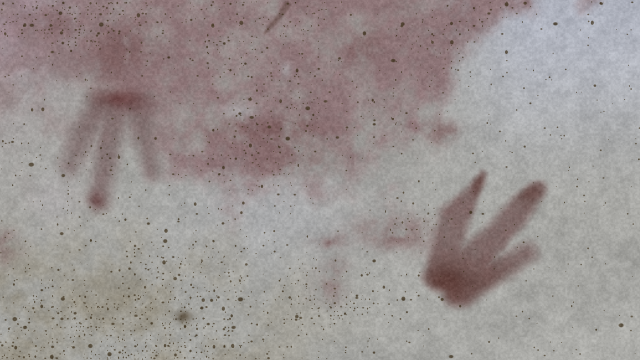
This texture is drawn by a WebGL 2 fragment shader. Its source:

```glsl
#version 300 es
precision highp float;
// Two three-toed tracks pressed into dirty, red-stained snow.

uniform vec2 u_resolution;
out vec4 fragColor;

float hash(vec2 p) {
  vec3 q = fract(vec3(p.xyx) * 0.1031);
  q += dot(q, q.yzx + 33.33);
  return fract((q.x + q.y) * q.z);
}

float noise(vec2 p) {
  vec2 i = floor(p), f = fract(p);
  f = f * f * (3.0 - 2.0 * f);
  return mix(mix(hash(i), hash(i + vec2(1, 0)), f.x),
             mix(hash(i + vec2(0, 1)), hash(i + vec2(1, 1)), f.x), f.y);
}

float fbm(vec2 p) {
  float sum = 0.0, amp = 0.5;
  for (int i = 0; i < 5; i++) {
    sum += amp * noise(p);
    p = mat2(1.6, 1.2, -1.2, 1.6) * p + 7.3;
    amp *= 0.5;
  }
  return sum / 0.97;
}

// Soft elliptical patch
float blob(vec2 p, vec2 center, vec2 size) {
  vec2 d = (p - center) / size;
  return exp(-dot(d, d));
}

// Soft tapered stroke from a (radius ra) to b (radius rb)
float toe(vec2 p, vec2 a, vec2 b, float ra, float rb, float soft) {
  vec2 ab = b - a;
  float t = clamp(dot(p - a, ab) / dot(ab, ab), 0.0, 1.0);
  float d = length(p - a - ab * t) - mix(ra, rb, t);
  return 1.0 - smoothstep(-soft, soft, d);
}

// Scattered grit, one random grain per cell
float grit(vec2 p, float cells, float density, float seed) {
  vec2 g = p * cells, id = floor(g) + seed;
  vec2 pos = 0.3 + 0.4 * vec2(hash(id + 3.1), hash(id + 8.7));
  vec2 d = fract(g) - pos;
  d.x *= mix(0.7, 1.4, hash(id + 5.9));
  float size = mix(0.07, 0.22, pow(hash(id + 1.7), 2.0));
  float edge = max(0.08, 0.7 * cells / u_resolution.y);
  return step(hash(id), density) * (1.0 - smoothstep(size - edge, size + edge, length(d)));
}

void main() {
  vec2 p = gl_FragCoord.xy / u_resolution.y;
  float broad = fbm(p * 4.0 + 2.0), mottle = fbm(p * 11.0 + 20.0), fine = fbm(p * 34.0 + 50.0);
  vec2 warp = vec2(mottle, fbm(p * 11.0 + 70.0)) - 0.5;
  vec2 q = p + warp * 0.09;
  vec2 w = p + warp * 0.03;

  // Snow: cool at the upper right, greenish toward the bottom
  float cool = smoothstep(0.4, 1.0, p.y) * smoothstep(1.1, 1.5, p.x);
  vec3 color = mix(vec3(0.655, 0.655, 0.64), vec3(0.69, 0.705, 0.75), cool);
  color = mix(color, vec3(0.67, 0.675, 0.69), 0.7 * blob(q, vec2(0.74, 0.4), vec2(0.3, 0.14)));
  color *= 1.0 + 0.1 * (broad - 0.5) + 0.12 * (mottle - 0.5);

  // Olive dirt at the lower left
  float dirt = smoothstep(0.5, 0.1, p.y) * smoothstep(1.15, 0.35, p.x);
  color = mix(color, vec3(0.54, 0.51, 0.44), dirt * smoothstep(0.3, 0.75, mottle) * 0.75);

  // Wide red stain with a ragged lower border
  float border = mix(0.73, 0.5, smoothstep(0.2, 0.55, p.x)) + 0.55 * smoothstep(1.08, 1.42, p.x);
  float stain = smoothstep(-0.09, 0.13, p.y - border + (broad - 0.5) * 0.25 + (mottle - 0.5) * 0.3);
  float depth = 0.45 + 1.5 * (mottle - 0.4) + 0.8 * (fine - 0.5);
  color = mix(color, vec3(0.54, 0.44, 0.45), stain * clamp(depth + 0.15, 0.2, 0.95));
  color = mix(color, vec3(0.63, 0.54, 0.59), 0.6 * blob(q, vec2(0.0, 1.0), vec2(0.22, 0.3)));
  float haze = smoothstep(0.35, 0.65, p.y) * smoothstep(0.5, 0.1, p.x);
  color = mix(color, vec3(0.57, 0.51, 0.51), haze * smoothstep(0.4, 0.7, mottle) * 0.6);

  // Darker clots within and below the stain
  float clots = blob(q, vec2(0.33, 0.85), vec2(0.09, 0.08))
    + 0.7 * blob(q, vec2(0.14, 0.93), vec2(0.1, 0.06))
    + blob(q, vec2(0.74, 0.63), vec2(0.18, 0.04))
    + 0.7 * blob(q, vec2(0.82, 0.55), vec2(0.16, 0.04))
    + 0.8 * blob(q, vec2(1.01, 0.86), vec2(0.06, 0.06))
    + 0.9 * blob(q, vec2(1.215, 0.625), vec2(0.035, 0.035))
    + 0.9 * blob(q, vec2(1.11, 0.36), vec2(0.11, 0.055))
    + 0.9 * blob(q, vec2(0.91, 0.325), vec2(0.045, 0.025))
    + 0.7 * blob(q, vec2(0.92, 0.22), vec2(0.04, 0.05))
    + 0.7 * blob(q, vec2(0.03, 0.31), vec2(0.04, 0.04));
  color = mix(color, vec3(0.46, 0.34, 0.34), min(clots, 1.0) * clamp(0.5 + 1.6 * (fine - 0.45), 0.15, 0.8));

  // Clean lumps of snow
  float lumps = blob(w, vec2(0.66, 0.69), vec2(0.05, 0.022)) + blob(w, vec2(0.8, 0.81), vec2(0.018, 0.022))
    + 0.8 * blob(q, vec2(0.16, 0.44), vec2(0.07, 0.08));
  color = mix(color, vec3(0.67, 0.66, 0.67), min(lumps, 1.0) * 0.7);

  // Left track: faint toes hanging from a red arch
  float left = max(toe(w, vec2(0.28, 0.7), vec2(0.19, 0.54), 0.04, 0.025, 0.035),
               max(toe(w, vec2(0.32, 0.7), vec2(0.277, 0.44), 0.035, 0.025, 0.025),
                   toe(w, vec2(0.385, 0.7), vec2(0.42, 0.52), 0.038, 0.022, 0.03)));
  color = mix(color, vec3(0.47, 0.39, 0.39), left * (0.5 + 0.5 * fine));
  float arch = blob(w, vec2(0.335, 0.723), vec2(0.065, 0.027)) + 0.7 * blob(w, vec2(0.274, 0.435), vec2(0.025, 0.025));
  color = mix(color, vec3(0.39, 0.23, 0.23), min(arch, 1.0) * 0.85);

  // Right track: three toes fanning up from a dark heel
  float right = max(max(toe(w, vec2(1.235, 0.24), vec2(1.265, 0.4), 0.05, 0.042, 0.02),
                        toe(w, vec2(1.265, 0.4), vec2(1.342, 0.51), 0.042, 0.01, 0.016)),
                max(toe(w, vec2(1.27, 0.23), vec2(1.49, 0.465), 0.05, 0.026, 0.018),
                    toe(w, vec2(1.28, 0.195), vec2(1.465, 0.295), 0.045, 0.024, 0.025)));
  color = mix(color, vec3(0.47, 0.375, 0.37), right * (0.62 + 0.5 * fine));
  float heel = blob(w, vec2(1.235, 0.215), vec2(0.065, 0.06)) + 0.75 * blob(w, vec2(1.335, 0.485), vec2(0.03, 0.035))
    + 0.65 * blob(w, vec2(1.475, 0.46), vec2(0.04, 0.035)) + 0.45 * blob(w, vec2(1.36, 0.21), vec2(0.09, 0.06));
  color = mix(color, vec3(0.37, 0.24, 0.22), min(heel, 1.0) * right * 0.9);

  // Twig near the top and a clod near the bottom
  float twig = toe(w, vec2(0.735, 0.91), vec2(0.8, 0.985), 0.004, 0.01, 0.006);
  color = mix(color, vec3(0.4, 0.31, 0.29), twig * 0.7);
  color = mix(color, vec3(0.32, 0.27, 0.2), 0.8 * blob(w, vec2(0.508, 0.12), vec2(0.02, 0.018)));

  // Grit, thickest in the dirt and around the stain
  float density = 0.02 + 0.16 * dirt + 0.07 * stain + 0.05 * haze
    + 0.25 * blob(p, vec2(0.95, 0.15), vec2(0.14, 0.07)) + 0.15 * blob(p, vec2(1.14, 0.37), vec2(0.08, 0.04));
  density *= 0.3 + 1.4 * smoothstep(0.3, 0.7, broad);
  for (int i = 0; i < 3; i++) {
    float k = float(i);
    float grain = grit(p + k * 0.37, 38.0 + 27.0 * k, density, 40.0 * k);
    color = mix(color, vec3(0.25, 0.2, 0.12), grain * 0.75);
  }

  // Icy grain
  color += 0.09 * (fine - 0.5) + 0.06 * (noise(p * 150.0) - 0.5) + 0.04 * (noise(p * 290.0) - 0.5);
  fragColor = vec4(color, 1.0);
}
```
